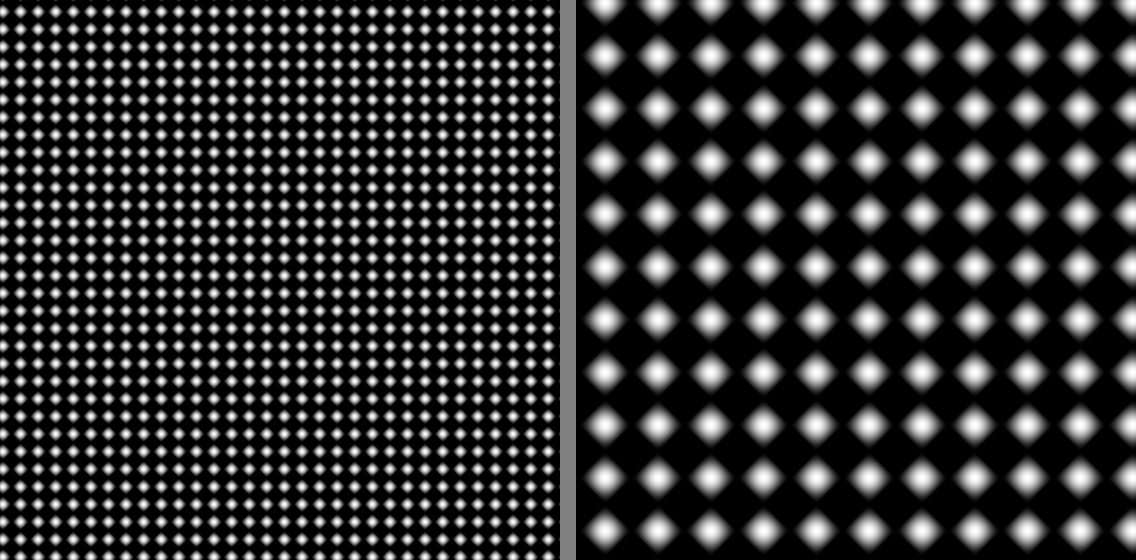
Left, the full canvas; right, a detail of the centre.
This pattern is drawn by a three.js fragment shader. Its source:

```glsl
#define WAVE_FREQUENCY 200.0       // radians across the canvas, about 31.83 repeats
#define WAVE_ORIGIN vec2(0.5)      // both waves cross zero here
#define DARK_COLOR vec3(0.0)
#define LIGHT_COLOR vec3(1.0)

varying vec2 vUv;

// Mean of two crossed sine waves; the positive half forms soft diamonds.
float diamondGlow(vec2 position) {
  vec2 wave = sin(position * WAVE_FREQUENCY);
  return max(0.5 * (wave.x + wave.y), 0.0);
}

void main() {
  float glow = diamondGlow(vUv - WAVE_ORIGIN);
  gl_FragColor = vec4(mix(DARK_COLOR, LIGHT_COLOR, glow), 1.0);
}
```
